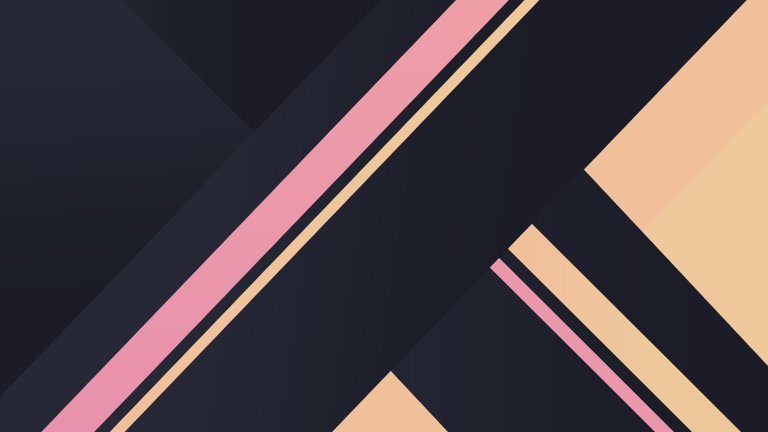
Write a Shadertoy shader that draws this background.

```glsl
// Flat layered paper panels: a wide dark diagonal band with pink and sand
// stripes crosses shaded navy panels and peach corners. Every edge is a
// slanted line given by its lean and the x where it meets the bottom.

const vec3 NAVY_LIGHT = vec3(0.149, 0.156, 0.212);
const vec3 NAVY_DARK  = vec3(0.104, 0.111, 0.152);
const vec3 PEACH      = vec3(0.943, 0.753, 0.608);
const vec3 SAND       = vec3(0.933, 0.780, 0.608);
const vec3 ROSE       = vec3(0.910, 0.570, 0.675);
const vec3 CORAL      = vec3(0.930, 0.622, 0.655);

// Leans: change of x per unit of height
const float RISE       = 0.960;
const float FALL       = -1.004;
const float FALL_STEEP = -0.937;

// Places where lines meet the bottom edge, in canvas heights
const float BAND_LEFT   = -0.078;
const float BAND_RIGHT  = 0.7685;
const vec2  ROSE_LONG   = vec2(0.0955, 0.2180);
const vec2  SAND_LONG   = vec2(0.2540, 0.2885);
const vec2  ROSE_SHORT  = vec2(1.5162, 1.5602);
const vec2  PEACH_SHORT = vec2(1.6019, 1.7153);
const float CORNER_FOOT = 1.921;
const float CORNER_FOLD = 1.042;
const float WEDGE_FOOT  = 1.037;
const float TOP_FOLD    = 1.285;

// Antialiased half plane to the right of a slanted line
float rightOf(vec2 p, float lean, float foot) {
    float d = (p.x - lean * p.y - foot) / sqrt(1.0 + lean * lean);
    return clamp(0.5 + d * iResolution.y, 0.0, 1.0);
}

// Strip between two parallel slanted lines
float stripe(vec2 p, float lean, vec2 feet) {
    return rightOf(p, lean, feet.x) - rightOf(p, lean, feet.y);
}

// Navy shade running from light (0) to dark (1)
vec3 navy(float t) {
    return mix(NAVY_LIGHT, NAVY_DARK, smoothstep(0.0, 1.0, t));
}

void mainImage(out vec4 fragColor, in vec2 fragCoord) {
    vec2 p = fragCoord / iResolution.y;

    // Upper left panels
    vec3 leftPanel = navy((0.93 - p.y + 0.06 * p.x) / 0.65);
    vec3 topPanel = navy(0.45 + (p.x - 0.30) / 0.50);
    vec3 color = mix(leftPanel, topPanel, rightOf(p, FALL, TOP_FOLD));

    // Long band and its stripes
    float tilted = p.x - 0.15 * p.y;
    color = mix(color, navy((tilted - 0.30) / 0.85), rightOf(p, RISE, BAND_LEFT));
    vec3 rose = mix(ROSE, CORAL, p.y);
    color = mix(color, rose, stripe(p, RISE, ROSE_LONG));
    color = mix(color, mix(PEACH, SAND, smoothstep(0.0, 0.7, p.y)),
                stripe(p, RISE, SAND_LONG));

    // Lower right panel with falling stripes
    vec3 side = navy(0.30 + (p.x - 0.90) / 1.10);
    side = mix(side, mix(ROSE, CORAL, 0.4), stripe(p, FALL, ROSE_SHORT));
    side = mix(side, mix(PEACH, SAND, smoothstep(1.18, 1.5, p.x)),
               stripe(p, FALL, PEACH_SHORT));

    // Folded corner and bottom wedge
    vec3 corner = mix(PEACH, SAND, rightOf(p, RISE, CORNER_FOLD));
    side = mix(side, corner, rightOf(p, FALL_STEEP, CORNER_FOOT));
    side = mix(PEACH, side, rightOf(p, FALL_STEEP, WEDGE_FOOT));

    color = mix(color, side, rightOf(p, RISE, BAND_RIGHT));
    fragColor = vec4(color, 1.0);
}
```
